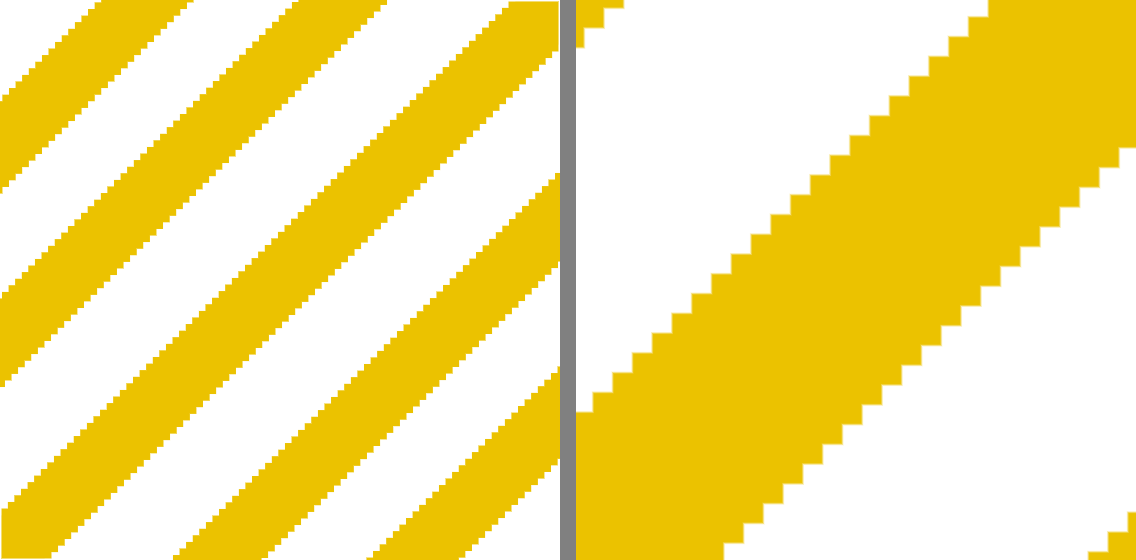
Left, the full canvas; right, a detail of the centre.
Write a three.js fragment shader that draws this pattern.

```glsl
#define GOLD vec3(0.92, 0.76, 0.0)
#define PAPER vec3(1.0)
#define STEPS 85.0            // stair steps across the canvas
#define CORE_EDGE 0.078       // half extent of the middle band
#define INNER_BAND vec2(0.300, 0.4635)
#define OUTER_BAND vec2(0.650, 0.815)
#define MARGIN 0.0026         // gap at the ends of the middle band
#define SOFT 0.001

varying vec2 vUv;

// Coverage of the side beyond a 45 degree staircase.
// p.x runs across the bands, p.y along them; phase shifts by whole steps.
float beyondStair(vec2 p, float edge, float phase) {
  float size = 1.0 / STEPS;
  float tooth = abs(mod(0.5 * p.y + (phase + 0.5) * size, size) - 0.5 * size);
  float dist = 0.5 * (p.x - edge) - tooth;
  return smoothstep(-SOFT, SOFT, dist);
}

float band(vec2 p, vec2 edges, vec2 phases) {
  return beyondStair(p, edges.x, phases.x) - beyondStair(p, edges.y, phases.y);
}

void main() {
  // Half-turn symmetry: fold the upper left half onto the lower right
  vec2 q = vUv - 0.5;
  if (q.x < q.y) q = -q;
  vec2 p = vec2(q.x - q.y, q.x + q.y);

  // Middle band, trimmed just short of the canvas border
  float reach = max(abs(q.x), abs(q.y));
  float trim = 1.0 - smoothstep(-SOFT, SOFT, reach - 0.5 + MARGIN);
  float gold = (1.0 - beyondStair(p, CORE_EDGE, 0.0)) * trim;

  // Bands on either side
  gold += band(p, INNER_BAND, vec2(0.0, 0.5));
  gold += band(p, OUTER_BAND, vec2(0.5));

  gl_FragColor = vec4(mix(PAPER, GOLD, clamp(gold, 0.0, 1.0)), 1.0);
}
```
